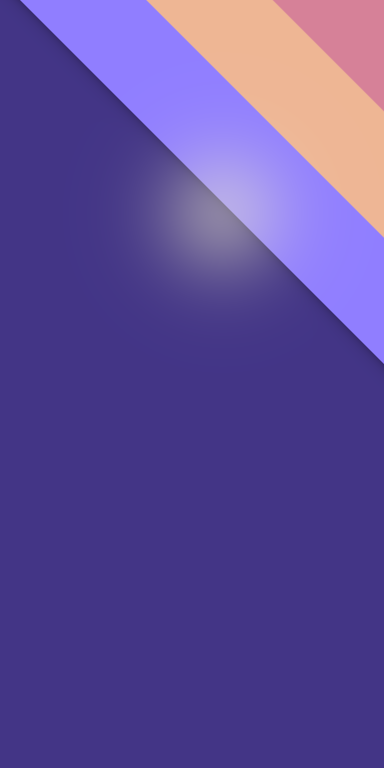
This background is drawn by a WebGL 2 fragment shader. Its source:

```glsl
#version 300 es
precision highp float;
// Diagonal corner stripes over deep indigo, with a soft warm glow on the first edge.

#define FIRST_EDGE 0.052
#define STRIPE_STEP 0.329
#define GLOW_CENTER vec2(0.580, 1.446)
#define GLOW_SIGMA 0.125
#define GLOW_STRENGTH 0.43
#define SHADOW_WIDTH 0.013
#define SHADOW_STRENGTH 0.22

uniform vec2 u_resolution;
out vec4 fragColor;

const vec3 INDIGO = vec3(0.262, 0.208, 0.527);
const vec3 GLOW_COLOR = vec3(0.93, 0.92, 0.80);
const vec3 STRIPES[3] = vec3[3](
  vec3(0.565, 0.495, 1.000),
  vec3(0.932, 0.712, 0.582),
  vec3(0.840, 0.506, 0.598)
);

// Signed distance to a 45 degree edge; positive toward the upper right corner.
float edgeDistance(vec2 p, float offset) {
  return (p.x + p.y - 2.0 - offset) * inversesqrt(2.0);
}

// Antialiased coverage of the positive side of a distance field.
float coverage(float d, float pixel) {
  return clamp(d / pixel + 0.5, 0.0, 1.0);
}

void main() {
  // The canvas is one unit wide and two units high.
  vec2 p = gl_FragCoord.xy / u_resolution * vec2(1.0, 2.0);
  float pixel = 1.2 / u_resolution.x;

  // Background, darkened by a narrow shadow under the first stripe.
  float d = edgeDistance(p, FIRST_EDGE);
  float shadow = SHADOW_STRENGTH * exp(min(d, 0.0) / SHADOW_WIDTH);
  vec3 color = INDIGO * (1.0 - shadow);

  // Stripes, stacked toward the corner.
  for (int i = 0; i < 3; i++) {
    float stripe = edgeDistance(p, FIRST_EDGE + float(i) * STRIPE_STEP);
    color = mix(color, STRIPES[i], coverage(stripe, pixel));
  }

  // Warm glow.
  vec2 toGlow = (p - GLOW_CENTER) / GLOW_SIGMA;
  float glow = GLOW_STRENGTH * exp(-0.5 * dot(toGlow, toGlow));
  color = mix(color, GLOW_COLOR, glow);

  fragColor = vec4(color, 1.0);
}
```
